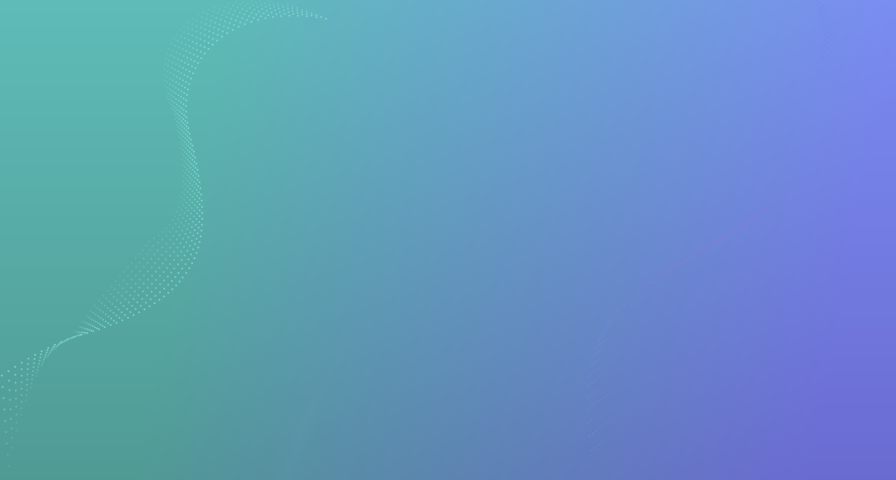
Give the GLSL for this background, as a WebGL 1 fragment shader.

```glsl
precision highp float;
// A teal to violet gradient, darker toward the bottom, with dotted ribbons.
// Each ribbon is a cubic curve carrying short strands of dots, whose
// direction and length change smoothly from one end to the other.
uniform vec2 u_resolution;

vec2 bezier(vec2 a, vec2 b, vec2 c, vec2 d, float t) {
  float s = 1.0 - t;
  return s * s * s * a + 3.0 * s * t * (s * b + t * c) + t * t * t * d;
}

// Coverage of the dots; strands run from strandA to strandB along the curve.
float ribbon(vec2 p, vec2 a, vec2 b, vec2 c, vec2 d, vec2 strandA, vec2 strandB, float count) {
  const float GAPS = 8.0;
  float pixel = 1.0 / u_resolution.y;
  float radius = 0.002;
  float cover = 0.0;
  for (float i = 0.0; i < 32.0; i++) {
    if (i >= count) break;
    float t = i / count;
    vec2 strand = mix(strandA, strandB, t * t);
    vec2 q = p - bezier(a, b, c, d, t);
    // Nearest dot on this strand
    float along = clamp(dot(q, strand) / max(dot(strand, strand), 1e-6), 0.0, 1.0);
    along = floor(along * GAPS + 0.5) / GAPS;
    float dist = length(q - strand * along);
    float disc = 1.0 - smoothstep(max(radius - pixel, 0.0), radius + 0.7 * pixel, dist);
    cover = max(cover, disc * mix(1.0, 0.25, along));
  }
  return cover;
}

void main() {
  vec2 uv = gl_FragCoord.xy / u_resolution;
  vec2 p = vec2(uv.x * 1.869, uv.y);

  // Background: slightly tilted hue ramp, shaded vertically
  float hue = clamp((uv.x - 0.15 - 0.11 * uv.y) / 0.75, 0.0, 1.0);
  vec3 upper = mix(vec3(0.37, 0.735, 0.72), vec3(0.48, 0.55, 0.95), hue);
  vec3 lower = mix(vec3(0.315, 0.605, 0.58), vec3(0.415, 0.42, 0.82), hue);
  vec3 color = mix(lower, upper, uv.y);

  // Faint diagonal sheen near the bottom
  float sheen = exp(-pow((p.x - 0.59 - 0.4 * p.y) / 0.02, 2.0));
  color += 0.006 * sheen * (1.0 - smoothstep(0.1, 0.25, p.y));

  // Aqua ribbon: top hook and vertical bend
  vec2 bend = vec2(0.393, 0.733);
  vec2 elbow = vec2(0.381, 0.422);
  vec2 pinch = vec2(0.17, 0.303);
  float aqua = ribbon(p, vec2(0.68, 0.961), vec2(0.461, 1.0), vec2(0.364, 0.854), bend,
                      vec2(-0.08, 0.03), vec2(-0.03, 0.03), 32.0);
  aqua = max(aqua, ribbon(p, bend, vec2(0.417, 0.631), vec2(0.449, 0.502), elbow,
                          vec2(-0.03, 0.03), vec2(-0.07, 0.075), 26.0));
  // Sweep to a narrow pinch, then a fan hanging down at the left edge
  aqua = max(aqua, ribbon(p, elbow, vec2(0.34, 0.365), vec2(0.25, 0.325), pinch,
                          vec2(-0.07, 0.075), vec2(-0.02, -0.006), 20.0));
  aqua = max(aqua, ribbon(p, pinch, vec2(0.11, 0.285), vec2(0.05, 0.25), vec2(-0.01, 0.208),
                          vec2(-0.02, -0.006), vec2(0.02, -0.22), 13.0));
  color = mix(color, vec3(0.52, 0.92, 0.86), 0.72 * aqua);

  // Faint violet ribbon at the lower right, pinker toward its upper end
  float violet = ribbon(p, vec2(1.602, 0.563), vec2(1.359, 0.393), vec2(1.165, 0.381),
                        vec2(1.24, 0.029), vec2(-0.02, -0.01), vec2(0.07, 0.05), 32.0);
  vec3 violetTint = mix(vec3(0.42, 0.58, 0.87), vec3(0.66, 0.44, 0.82), smoothstep(0.3, 0.46, p.y));
  color = mix(color, violetTint, 0.45 * violet);

  // Barely visible dots at the upper right
  float dusk = ribbon(p, vec2(1.70, 1.0), vec2(1.715, 0.96), vec2(1.73, 0.92),
                      vec2(1.71, 0.87), vec2(0.03, -0.02), vec2(0.01, -0.01), 12.0);
  color = mix(color, vec3(0.40, 0.48, 0.85), 0.2 * dusk);

  gl_FragColor = vec4(color, 1.0);
}
```
